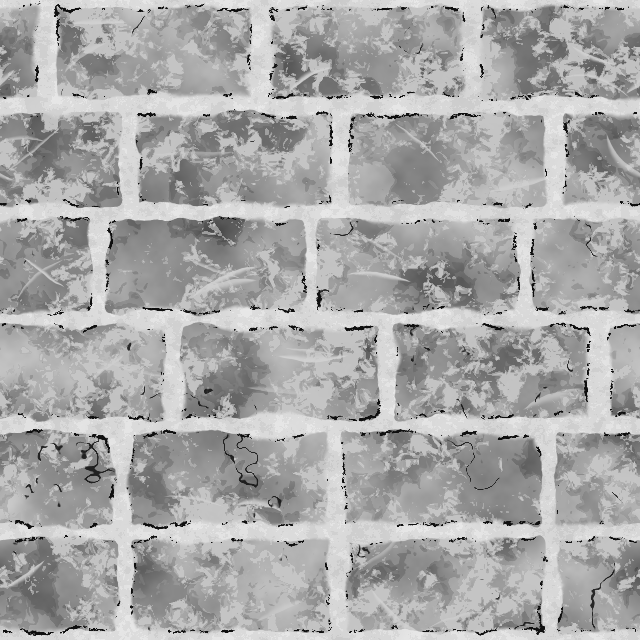
Write a three.js fragment shader that draws this texture map.

```glsl
// Worn grey brick wall: six rows of three bricks, each row with its own shift.
// Rounded-box distances give the joints; tileable noise adds blotches, dust,
// chipped edges and cracks, and a small loop scatters pale scars on each brick.
varying vec2 vUv;

const vec2 GRID = vec2(3.0, 6.0);
const vec2 HALF_JOINT = vec2(0.0128, 0.0108);
const float MORTAR = 0.85;
const float CHIP = 0.06;

float hash(vec2 p) {
  return fract(sin(dot(p, vec2(127.1, 311.7))) * 43758.5453);
}

// Value noise that wraps after freq cells
float noise(vec2 uv, float freq, float seed) {
  vec2 p = uv * freq;
  vec2 i = floor(p);
  vec2 f = p - i;
  f = f * f * (3.0 - 2.0 * f);
  vec2 a = floor(mod(i + 0.5, freq));
  vec2 b = floor(mod(i + 1.5, freq));
  float low = mix(hash(a + seed), hash(vec2(b.x, a.y) + seed), f.x);
  float high = mix(hash(vec2(a.x, b.y) + seed), hash(b + seed), f.x);
  return mix(low, high, f.y);
}

float fbm(vec2 uv, float freq, float gain, float seed) {
  float sum = 0.0, total = 0.0, amp = 1.0;
  for (int i = 0; i < 5; i++) {
    sum += amp * noise(uv, freq, seed + float(i) * 3.7);
    total += amp;
    amp *= gain;
    freq *= 2.0;
  }
  return sum / total;
}

float roundBox(vec2 p, vec2 halfSize, float radius) {
  vec2 q = abs(p) - halfSize + radius;
  return length(max(q, 0.0)) + min(max(q.x, q.y), 0.0) - radius;
}

// Joint position of each row, as a share of the brick length
float rowShift(float row) {
  vec3 s = row < 2.5 ? vec3(0.585, 0.57, 0.81) : vec3(0.46, 0.60, 0.22);
  float k = mod(row, 3.0);
  return k < 0.5 ? s.x : (k < 1.5 ? s.y : s.z);
}

// Bent, tapering scars: crisp on one side, fading on the other
float scars(vec2 q, vec2 cell, float wobble) {
  float mask = 0.0;
  for (int i = 0; i < 3; i++) {
    vec2 key = cell + 11.3 * float(i + 1);
    float present = step(0.42, hash(key));
    vec2 center = (vec2(hash(key + 1.7), hash(key + 2.9)) - 0.5) * vec2(0.24, 0.11);
    float angle = (hash(key + 4.1) - 0.5) * 1.5;
    float c = cos(angle), s = sin(angle);
    vec2 p = mat2(c, -s, s, c) * (q - center);
    p.y += (hash(key + 5.3) - 0.5) * 9.0 * p.x * p.x + wobble;
    p.y *= hash(key + 6.1) < 0.5 ? -1.0 : 1.0;
    float reach = mix(0.025, 0.07, hash(key + 7.7));
    float taper = max(1.0 - p.x * p.x / (reach * reach), 0.0);
    float width = max(mix(0.006, 0.016, hash(key + 8.9)) * taper, 0.0002);
    float body = smoothstep(-0.001, 0.001, p.y) * (1.0 - smoothstep(0.2 * width, width, p.y));
    float strength = mix(0.45, 0.95, hash(key + 9.5));
    mask = max(mask, present * strength * body * smoothstep(0.0, 0.35, taper));
  }
  return mask;
}

// Brick face: clouds, ragged dark blotches and pale dust
float brickTone(vec2 uv, vec2 cell, float d) {
  vec2 warp = vec2(noise(uv, 60.0, 2.0), noise(uv, 60.0, 5.0)) - 0.5;
  vec2 ragged = uv + 0.012 * warp;
  float tone = 0.61 + 0.06 * (hash(cell + 3.3) - 0.5);
  tone += 0.5 * (fbm(uv, 9.0, 0.5, 11.0) - 0.5);
  float blotch = fbm(ragged, 14.0, 0.7, 23.0);
  tone -= 0.09 * smoothstep(0.51, 0.53, blotch);
  tone -= 0.05 * smoothstep(0.58, 0.60, blotch);
  float nearEdge = smoothstep(-0.03, 0.0, d);
  float dust = fbm(ragged, 20.0, 0.85, 37.0) + 0.03 * nearEdge;
  tone = mix(tone, 0.70, 0.75 * smoothstep(0.535, 0.55, dust));
  return mix(tone, 0.79, 0.8 * smoothstep(0.59, 0.605, dust));
}

void main() {
  // Brick cell and centred position inside it
  vec2 uv = vUv;
  vec2 g = (uv - vec2(0.0, 0.0015)) * GRID;
  float row = mod(floor(g.y), GRID.y);
  g.x -= rowShift(row);
  vec2 cell = vec2(mod(floor(g.x) + 0.5, GRID.x) - 0.5, row);
  cell = floor(cell + 0.5);
  vec2 q = (fract(g) - 0.5) / GRID;
  float d = roundBox(q, 0.5 / GRID - HALF_JOINT, 0.006);
  d += 0.026 * (fbm(uv, 16.0, 0.55, 41.0) - 0.5);

  // Face with scars
  float tone = brickTone(uv, cell, d);
  float wobble = 0.008 * (fbm(uv, 24.0, 0.5, 53.0) - 0.5);
  tone = mix(tone, 0.82, scars(q, cell, wobble));

  // Mortar, smeared softly over parts of the edge
  float mortar = MORTAR + 0.06 * (fbm(uv, 18.0, 0.5, 61.0) - 0.5);
  float fleck = fbm(uv, 45.0, 0.8, 67.0);
  mortar += 0.04 * smoothstep(0.58, 0.60, fleck) - 0.04 * smoothstep(0.41, 0.39, fleck);
  float smear = mix(0.001, 0.010, smoothstep(0.35, 0.75, noise(uv, 22.0, 71.0)));
  tone = mix(tone, mortar, smoothstep(-smear, 0.001, d));

  // Broken dark chips along the edges and a few inner cracks
  float rim = abs(d + 0.003 + 0.014 * (fbm(uv, 50.0, 0.7, 79.0) - 0.5));
  float chips = 1.0 - smoothstep(0.0014, 0.0026, rim);
  chips *= smoothstep(0.55, 0.59, fbm(uv, 34.0, 0.8, 83.0));
  float vein = abs(fbm(uv, 7.0, 0.55, 89.0) - 0.5);
  float crack = 1.0 - smoothstep(0.003, 0.007, vein);
  crack *= smoothstep(0.57, 0.62, fbm(uv, 11.0, 0.75, 97.0)) * smoothstep(0.0, -0.006, d);
  tone = mix(tone, CHIP, max(chips, 0.85 * crack));

  gl_FragColor = vec4(vec3(clamp(tone, 0.0, 1.0)), 1.0);
}
```
